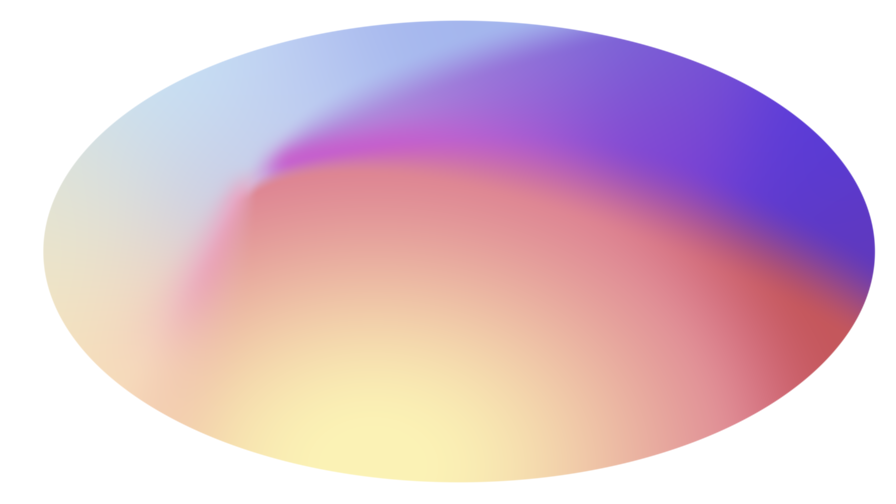
Write a Shadertoy shader that draws this background.

```glsl
// An oval window on a soft mesh gradient: pale sky, violet dusk and a warm glowing hill.

const vec2 OVAL_CENTER = vec2(0.911, 0.501);
const vec2 OVAL_RADII = vec2(0.825, 0.458);
const vec3 PAPER = vec3(1.0);
const vec3 CREAM = vec3(0.985, 0.95, 0.71);
const vec3 ROSE = vec3(0.855, 0.47, 0.56);
const vec3 BRICK = vec3(0.77, 0.34, 0.36);
const vec3 MAGENTA = vec3(0.79, 0.34, 0.79);
const vec3 BLUSH = vec3(0.93, 0.62, 0.74);

// Colour weighted by closeness to its anchor; the weight is kept in w.
vec4 tint(vec2 p, vec2 anchor, vec3 color) {
    vec2 d = p - anchor;
    return vec4(color, 1.0) * exp(-28.0 * dot(d, d));
}

float bell(float x, float width) {
    return exp(-x * x / (width * width));
}

// Pale blue sky, fading to cream and peach at the lower left.
vec3 paleField(vec2 p) {
    vec4 sum = tint(p, vec2(0.37, 0.81), vec3(0.78, 0.90, 0.97))
             + tint(p, vec2(0.20, 0.62), vec3(0.84, 0.88, 0.88))
             + tint(p, vec2(0.12, 0.50), vec3(0.91, 0.90, 0.81))
             + tint(p, vec2(0.12, 0.38), vec3(0.97, 0.91, 0.74))
             + tint(p, vec2(0.35, 0.36), vec3(0.96, 0.77, 0.73))
             + tint(p, vec2(0.24, 0.24), vec3(0.97, 0.87, 0.72))
             + tint(p, vec2(0.44, 0.63), vec3(0.79, 0.78, 0.89))
             + tint(p, vec2(0.60, 0.83), vec3(0.74, 0.80, 0.95))
             + tint(p, vec2(0.82, 0.92), vec3(0.64, 0.71, 0.93));
    return sum.rgb / sum.w;
}

// Violet dusk, deepening to blue at the right.
vec3 violetField(vec2 p) {
    vec4 sum = tint(p, vec2(0.72, 0.77), vec3(0.68, 0.61, 0.88))
             + tint(p, vec2(0.93, 0.86), vec3(0.60, 0.56, 0.87))
             + tint(p, vec2(1.12, 0.93), vec3(0.50, 0.48, 0.86))
             + tint(p, vec2(1.03, 0.73), vec3(0.66, 0.27, 0.81))
             + tint(p, vec2(1.30, 0.86), vec3(0.45, 0.35, 0.83))
             + tint(p, vec2(1.30, 0.70), vec3(0.52, 0.24, 0.82))
             + tint(p, vec2(1.60, 0.69), vec3(0.34, 0.23, 0.86))
             + tint(p, vec2(1.68, 0.50), vec3(0.38, 0.22, 0.72));
    return sum.rgb / sum.w;
}

// Warm light spreading from a source near the bottom.
vec3 warmField(vec2 p) {
    float d = length((p - vec2(0.74, 0.075)) * vec2(0.75, 1.0));
    vec3 color = mix(CREAM, ROSE, smoothstep(0.05, 0.72, d));
    float red = smoothstep(0.50, 0.74, d) * smoothstep(1.1, 1.6, p.x);
    return mix(color, BRICK, red);
}

// Height of the hill's crest, with a small shoulder at its left end.
float crestHeight(float x) {
    float bend = x - 0.81;
    return 0.685 - 0.337 * bend * bend - 0.032 * exp(-max(x - 0.493, 0.0) / 0.051);
}

// Signed distance to the oval, to first order.
float ovalDistance(vec2 q, vec2 radii) {
    float k = length(q / radii);
    return (k - 1.0) * k / max(length(q / (radii * radii)), 0.001);
}

void mainImage(out vec4 fragColor, in vec2 fragCoord) {
    vec2 p = fragCoord / iResolution.xy * vec2(16.0 / 9.0, 1.0);

    // Sky, split by a soft crease
    float crease = 0.63 + 0.41 * sqrt(max(p.x - 0.53, 0.0));
    float dusk = smoothstep(0.045, -0.055, p.y - crease) * smoothstep(0.50, 0.62, p.x);
    vec3 color = mix(paleField(p), violetField(p), dusk);

    // Magenta along the crest
    float above = p.y - crestHeight(p.x);
    float along = smoothstep(0.48, 0.58, p.x) * smoothstep(1.30, 0.75, p.x);
    float glowWidth = mix(0.035, 0.075, smoothstep(0.5, 0.95, p.x));
    color = mix(color, MAGENTA, 0.85 * along * bell(above - 0.02, glowWidth));

    // Blush along the left flank
    float drop = max(0.618 - p.y, 0.0);
    float inside = p.x - 0.491 + 0.34 * (0.618 - p.y);
    float flank = smoothstep(0.25, 0.48, p.y) * smoothstep(0.68, 0.60, p.y);
    color = mix(color, BLUSH, 0.8 * flank * bell(inside + 0.01, 0.035 + 0.2 * drop));

    // Warm hill, its edges softening away from the shoulder
    float crestSoft = 0.018 + 0.085 * smoothstep(0.5, 1.4, p.x);
    float flankSoft = 0.022 + 0.28 * drop;
    float hill = smoothstep(crestSoft, -crestSoft, above)
               * smoothstep(-flankSoft, flankSoft, inside);
    color = mix(color, warmField(p), hill);

    // Oval cutout
    float pixel = 1.0 / iResolution.y;
    float edge = ovalDistance(p - OVAL_CENTER, OVAL_RADII);
    fragColor = vec4(mix(color, PAPER, smoothstep(-pixel, pixel, edge)), 1.0);
}
```
